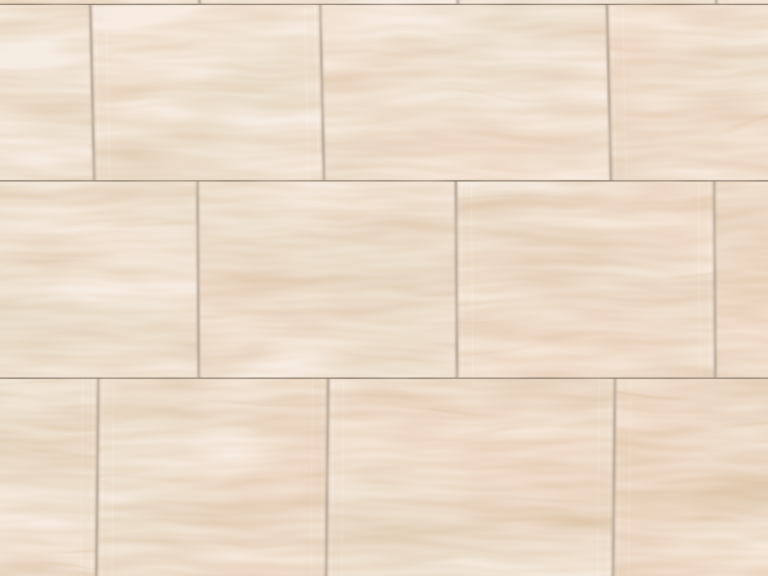
Reproduce this texture procedurally as a Shadertoy shader.

```glsl
// Cream stone wall tiles in offset courses, with soft horizontal grain.
// Joints are distances to course edges and leaning verticals; the grain is
// stretched gradient noise, shifted for every tile so that no two are alike.

// Layout, in units of the canvas height
const vec3 COURSE_EDGES = vec3(0.3435, 0.686, 0.9925);
const vec4 COURSE_START = vec4(0.169, 0.344, 0.160, 0.339);
const float TILE_PITCH = 0.4485;
const float NARROWING = 0.0495;      // shift of every second joint, even courses
const float BED_HALF_WIDTH = 0.0014;
const float SIDE_HALF_WIDTH = 0.0033;

// Colours
const vec3 TAN = vec3(0.89, 0.80, 0.70);
const vec3 CREAM = vec3(0.96, 0.91, 0.86);
const vec3 PEACH_SHIFT = vec3(0.014, -0.008, -0.010);
const vec3 BED_COLOR = vec3(0.55, 0.49, 0.43);
const vec3 SIDE_COLOR = vec3(0.73, 0.67, 0.61);

// Grain strengths
const float MEAN_TONE = 0.58;
const float BROAD_GRAIN = 0.52;
const float MEDIUM_GRAIN = 0.50;
const float FINE_GRAIN = 0.34;
const float VEIN_DEPTH = 0.24;
const float CLOUD_LIGHT = 0.35;
const float ECHO_LIGHT = 0.12;

vec2 hash2(vec2 p) {
    vec3 q = fract(p.xyx * vec3(0.1031, 0.1030, 0.0973));
    q += dot(q, q.yzx + 33.33);
    return fract((q.xx + q.yz) * q.zy);
}

float cornerRamp(vec2 cell, vec2 corner, vec2 f) {
    float angle = 6.2832 * hash2(cell + corner).x;
    return dot(vec2(cos(angle), sin(angle)), f - corner);
}

float gradientNoise(vec2 p) {
    vec2 cell = floor(p), f = p - cell;
    vec2 u = f * f * f * (f * (f * 6.0 - 15.0) + 10.0);
    float low = mix(cornerRamp(cell, vec2(0, 0), f), cornerRamp(cell, vec2(1, 0), f), u.x);
    float high = mix(cornerRamp(cell, vec2(0, 1), f), cornerRamp(cell, vec2(1, 1), f), u.x);
    return mix(low, high, u.y);
}

// Smooth line profile that never gets thinner than a pixel
float softLine(float dist, float halfWidth, float pixel) {
    float d = dist / max(halfWidth, 0.6 * pixel);
    return exp(-d * d);
}

// Returns the distance to the nearest side joint and the tile's column
vec2 sideJoint(vec2 p, int course) {
    float row = float(course);
    float lean = (0.010 - 0.016 * row) * (p.y - 0.17 - 0.34 * row);
    float nearest = 1e3, column = 0.0;
    for (int i = -1; i < 7; i++) {
        float narrow = (course % 2 == 0 && abs(i) % 2 == 1) ? NARROWING : 0.0;
        float x = COURSE_START[course] + float(i) * TILE_PITCH - narrow + lean;
        nearest = min(nearest, abs(p.x - x));
        column += step(x, p.x);
    }
    return vec2(nearest, column);
}

// Lightness of the stone: 0 is tan, 1 is cream
float stoneTone(vec2 p, vec2 tileShift) {
    vec2 q = p + tileShift;
    q.y += 0.014 * gradientNoise(q * vec2(3.5, 6.0));
    q.y += 0.005 * gradientNoise(q * vec2(11.0, 22.0));
    float tone = MEAN_TONE + 0.34 * (p.y - 0.48) - 0.08 * (p.x - 0.67);
    tone += BROAD_GRAIN * gradientNoise(q * vec2(1.7, 13.0));
    tone += MEDIUM_GRAIN * gradientNoise(q * vec2(4.0, 36.0) + 17.3);
    tone += FINE_GRAIN * gradientNoise(q * vec2(10.0, 85.0) + 41.7);

    // Thin dark veins that come and go along the grain
    float ridge = abs(gradientNoise(q * vec2(2.2, 20.0) + 63.1));
    float patchy = smoothstep(0.0, 0.4, gradientNoise(q * vec2(3.0, 9.0) + 29.4));
    tone -= VEIN_DEPTH * (1.0 - smoothstep(0.0, 0.10, ridge)) * patchy;

    // Milky clouds
    float cloud = gradientNoise(q * vec2(4.0, 10.0) + 85.2);
    return tone + CLOUD_LIGHT * smoothstep(0.1, 0.6, cloud);
}

void mainImage(out vec4 fragColor, in vec2 fragCoord) {
    float pixel = 1.0 / iResolution.y;
    vec2 p = fragCoord * pixel;

    // Course, tile and distances to the joints
    int course = int(dot(step(COURSE_EDGES, vec3(p.y)), vec3(1.0)));
    vec3 bedGap = abs(p.y - COURSE_EDGES);
    float bedDist = min(bedGap.x, min(bedGap.y, bedGap.z));
    vec2 side = sideJoint(p, course);
    vec2 tileHash = hash2(vec2(side.y, float(course)) + 7.0);

    // Stone, with a small shade change per tile
    float tone = stoneTone(p, 40.0 * tileHash) + 0.08 * (tileHash.y - 0.5);

    // Faint pale lines beside some side joints
    float echo = softLine(abs(mod(side.x, 0.018) - 0.009), 0.0015, pixel);
    echo *= 1.0 - smoothstep(0.034, 0.046, side.x);
    tone += ECHO_LIGHT * echo * step(0.35, tileHash.x);

    vec3 color = mix(TAN, CREAM, clamp(tone, -0.35, 1.15));
    float peach = gradientNoise(p * vec2(2.5, 5.0) + 30.0 * tileHash.yx);
    color += PEACH_SHIFT * (peach + 0.25 * (p.x - 0.67));

    // Joints, unevenly worn along their length
    float wear = 0.85 + 0.3 * gradientNoise(p * 14.0 + 5.0);
    color = mix(color, SIDE_COLOR, wear * softLine(side.x, SIDE_HALF_WIDTH, pixel));
    color = mix(color, BED_COLOR, wear * softLine(bedDist, BED_HALF_WIDTH, pixel));
    fragColor = vec4(color, 1.0);
}
```
